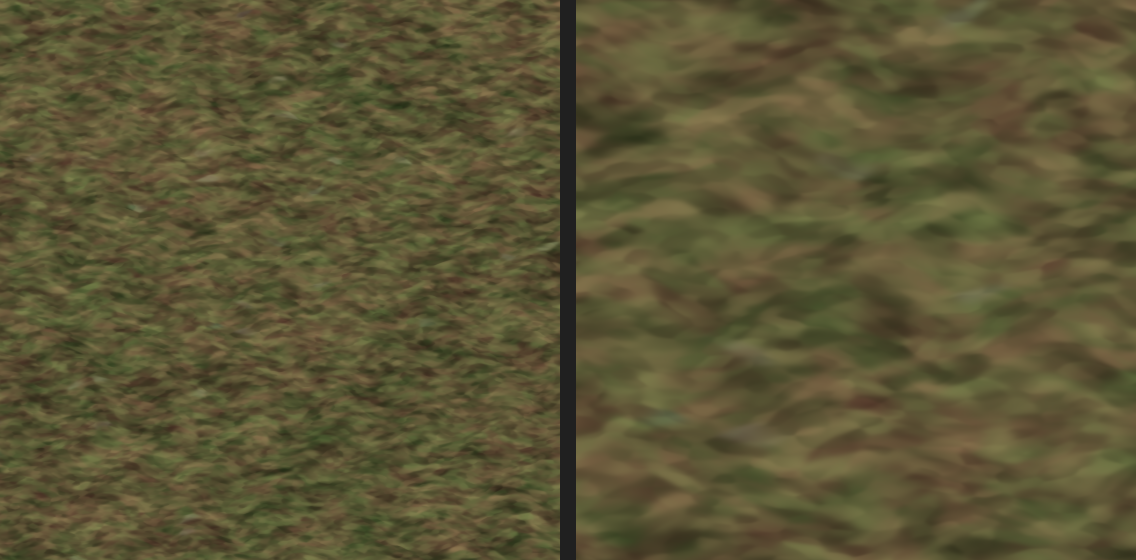
Left, the full canvas; right, a detail of the centre.
Reproduce this texture procedurally as a Shadertoy shader.

```glsl
// Dry, mown turf: soft, flat flakes of olive, brown and dark green.
// Three scales of blended cellular noise, stretched sideways and slightly
// tilted, lie over broad green and brown patches made of layered sines.

const vec3 BASE_OLIVE  = vec3(0.354, 0.331, 0.205);
const vec3 LIGHT_SHIFT = vec3(0.140, 0.135, 0.088); // dark to light
const vec3 BROWN_SHIFT = vec3(0.036, -0.022, 0.008); // green to brown
const vec3 PALE_SHIFT  = vec3(0.080, 0.100, 0.105); // rare pale flecks

const vec2 COARSE_SIZE = vec2(0.044, 0.0150); // flake spacing, canvas units
const vec2 MEDIUM_SIZE = vec2(0.025, 0.0088);
const vec2 FINE_SIZE   = vec2(0.013, 0.0052);

const float MAX_TILT     = 0.38;  // radians either way
const float EDGE_FALLOFF = 4.2;   // higher gives crisper flakes
const float PALE_CHANCE  = 0.006;
const float PATCH_TONE   = 0.16;
const float PATCH_HUE    = 0.42;

// Four random values in 0..1 for a cell
vec4 hash4(vec2 cell, float seed) {
    vec4 p = fract(vec4(cell.xyx, seed + cell.y) * vec4(0.1031, 0.1030, 0.0973, 0.1099));
    p += dot(p, p.wzxy + 33.33);
    return fract((p.xxyz + p.yzzw) * p.zywx);
}

// Blended cellular noise: x = tone, y = hue (both -1..1), z = pale fleck
vec3 flakes(vec2 uv, vec2 size, float seed) {
    vec2 home = floor(uv / size);
    vec3 sum = vec3(0.0);
    float total = 0.0;
    for (int j = -2; j <= 2; j++) {
        for (int i = -2; i <= 2; i++) {
            vec2 cell = home + vec2(i, j);
            vec4 place = hash4(cell, seed);
            vec4 look = hash4(cell, seed + 17.0);

            // Distance to a tilted ellipse around the jittered centre
            vec2 d = uv - (cell + place.xy) * size;
            float tilt = (place.z * 2.0 - 1.0) * MAX_TILT;
            float c = cos(tilt), s = sin(tilt);
            d = vec2(c * d.x + s * d.y, c * d.y - s * d.x) / size;

            float weight = exp(-EDGE_FALLOFF * dot(d, d)) * mix(0.5, 1.5, place.w);
            float pale = step(1.0 - PALE_CHANCE, look.z);
            sum += weight * vec3(look.xy * 2.0 - 1.0, pale);
            total += weight;
        }
    }
    return sum / max(total, 1e-20);
}

// Broad irregular patches, about -1..1
float patches(vec2 uv) {
    vec2 p = uv * vec2(7.0, 10.0);
    float sum = 0.0, amplitude = 0.55;
    for (int i = 0; i < 4; i++) {
        p += 0.8 * sin(p.yx * 1.3 + vec2(1.7, 4.1));
        sum += amplitude * sin(p.x + 0.6) * cos(p.y - 0.4 * p.x);
        p = mat2(1.3, 0.9, -0.9, 1.3) * p + 2.3;
        amplitude *= 0.7;
    }
    return sum;
}

void mainImage(out vec4 fragColor, in vec2 fragCoord) {
    vec2 uv = fragCoord / iResolution.y;

    // Gentle bending keeps the flakes from lining up in rows
    vec2 bent = uv + 0.003 * sin(uv.yx * vec2(61.0, 43.0) + 3.0 * sin(uv * 17.0));

    vec3 coarse = flakes(bent, COARSE_SIZE, 3.0);
    vec3 medium = flakes(bent, MEDIUM_SIZE, 41.0);
    vec3 fine   = flakes(bent, FINE_SIZE, 83.0);
    float patchy = patches(uv);

    float tone = 0.44 * coarse.x + 0.60 * medium.x + 0.38 * fine.x + PATCH_TONE * patchy;
    float hue  = 0.55 * coarse.y + 0.70 * medium.y + 0.30 * fine.y + PATCH_HUE * patchy;

    vec3 color = BASE_OLIVE + LIGHT_SHIFT * tone + BROWN_SHIFT * hue;
    color += PALE_SHIFT * medium.z;
    fragColor = vec4(clamp(color, 0.0, 1.0), 1.0);
}
```
